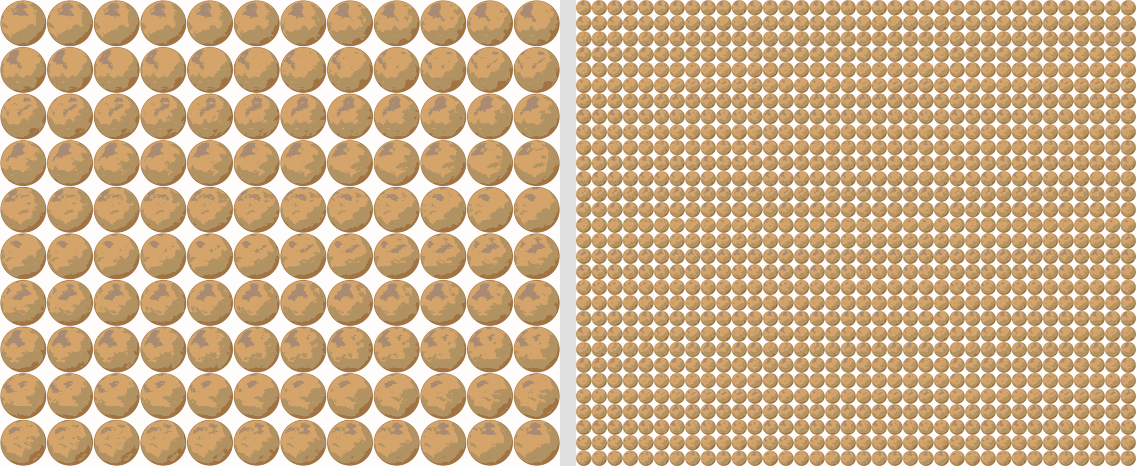
Left: one tile. Right: repeated 3 by 3.
Give the GLSL for this pattern, as a Shadertoy shader.

```glsl
#define GRID vec2(12.0, 10.0)   // globes across and down
#define RADIUS 0.492            // in cell widths
#define RIM 0.016               // outline width in cell widths
#define LIGHT vec3(-0.34, 0.56, 0.755)
#define RELIEF 0.55             // strength of the terrain noise
#define TERRAIN_SCALE vec3(2.1, 2.8, 2.1)
#define SHADE_LEVEL -0.07       // below: brown
#define LAND_LEVEL 0.53         // above: tan
#define PEAK_LEVEL 1.0          // above: mauve
#define FRINGE 0.04             // olive border around the peaks
#define TAU 6.28319

const vec3 PAPER = vec3(1.00, 0.99, 0.99);
const vec3 TAN   = vec3(0.83, 0.645, 0.42);
const vec3 OLIVE = vec3(0.695, 0.575, 0.39);
const vec3 MAUVE = vec3(0.66, 0.54, 0.46);
const vec3 BROWN = vec3(0.63, 0.45, 0.26);
const vec3 OCHRE = vec3(0.76, 0.57, 0.35);

// Pseudo-random gradient at a lattice point
vec3 latticeGradient(ivec3 cell) {
    uvec3 h = uvec3(cell + 512) * 1664525u + 1013904223u;
    h += h.yzx * h.zxy;
    h ^= h >> 16u;
    h += h.yzx * h.zxy;
    return vec3(h >> 16u) / 32767.5 - 1.0;
}

float cornerValue(ivec3 cell, vec3 f, ivec3 corner) {
    return dot(latticeGradient(cell + corner), f - vec3(corner));
}

float gradientNoise(vec3 p) {
    ivec3 cell = ivec3(floor(p));
    vec3 f = fract(p);
    vec3 w = f * f * f * (f * (f * 6.0 - 15.0) + 10.0);
    vec4 edges;
    for (int i = 0; i < 4; i++) {
        ivec3 corner = ivec3(0, i & 1, i >> 1);
        edges[i] = mix(cornerValue(cell, f, corner),
                       cornerValue(cell, f, corner + ivec3(1, 0, 0)), w.x);
    }
    return mix(mix(edges.x, edges.y, w.y), mix(edges.z, edges.w, w.y), w.z);
}

float terrain(vec3 p) {
    float sum = 0.0, amplitude = 1.0;
    for (int octave = 0; octave < 4; octave++) {
        sum += amplitude * gradientNoise(p);
        p = p * 2.03 + 7.3;
        amplitude *= 0.5;
    }
    return sum;
}

// Smoothed step whose softness follows the screen footprint
float band(float level, float value, float softness) {
    return smoothstep(level - softness, level + softness, value);
}

void mainImage(out vec4 fragColor, in vec2 fragCoord) {
    vec2 grid = fragCoord / iResolution.xy * GRID;
    vec2 cell = mod(floor(grid), GRID);
    vec2 local = fract(grid) - 0.5;
    float pixel = GRID.y / iResolution.y;

    // Sphere normal inside the cell
    float dist = length(local);
    vec2 disc = local / RADIUS;
    vec3 normal = vec3(disc, sqrt(max(0.0, 1.0 - dot(disc, disc))));

    // One full turn, spread over all cells in reading order
    float frame = (GRID.y - 1.0 - cell.y) * GRID.x + cell.x;
    float angle = TAU * frame / (GRID.x * GRID.y);
    float c = cos(angle), s = sin(angle);
    vec3 surface = vec3(c * normal.x + s * normal.z, normal.y,
                        c * normal.z - s * normal.x);

    // Light and terrain together choose the colour band
    float tone = dot(normal, normalize(LIGHT))
               + RELIEF * terrain(surface * TERRAIN_SCALE + 3.7);
    float soft = clamp(0.6 * fwidth(tone), 0.002, 0.06);

    // Warm flecks in the shaded land
    float fleck = band(0.3, gradientNoise(surface * vec3(5.0, 8.0, 5.0) + 21.4), 0.06);
    vec3 color = mix(OLIVE, OCHRE, 0.8 * fleck);

    color = mix(BROWN, color, band(SHADE_LEVEL, tone, soft));
    color = mix(color, TAN, band(LAND_LEVEL, tone, soft));
    color = mix(color, OLIVE, band(PEAK_LEVEL - FRINGE, tone, soft));
    color = mix(color, MAUVE, band(PEAK_LEVEL, tone, soft));

    // Thin outline, then the paper around the globe
    float rim = band(RADIUS - RIM, dist, 0.5 * pixel);
    color = mix(color, BROWN, 0.55 * rim);
    color = mix(color, PAPER, band(RADIUS, dist, 0.6 * pixel));
    fragColor = vec4(color, 1.0);
}
```
